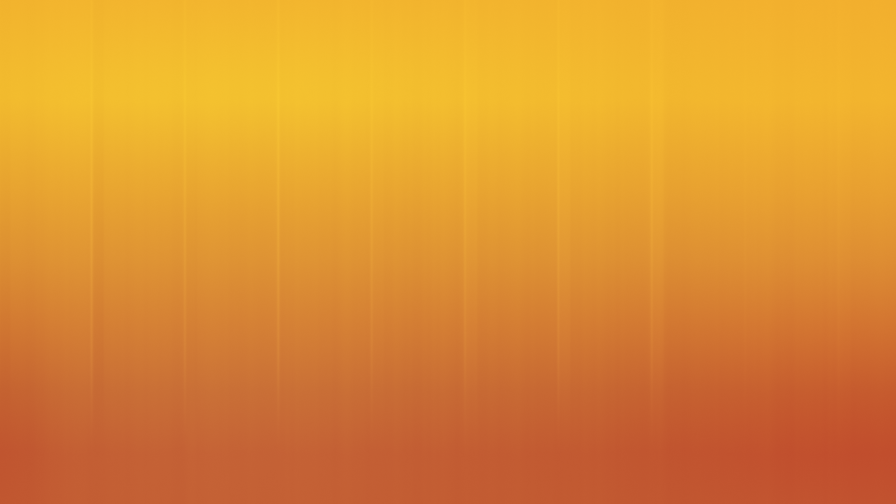
Give the GLSL for this background, as a WebGL 1 fragment shader.

```glsl
precision highp float;
// Amber to burnt orange gradient with soft vertical streaks and evenly spaced light seams.

uniform vec2 u_resolution;

#define SEAM_SPACING 0.1042
#define SEAM_START 0.1022
#define SEAM_WIDTH 0.0016
#define SEAM_GAIN 0.034
#define FOLD_WIDTH 0.0135
#define FOLD_GAIN 0.014
#define STREAK_GAIN 0.018
#define GLOW_GAIN 0.035
#define EMBER_GAIN 0.04

const vec3 RUST = vec3(0.76, 0.355, 0.195);
const vec3 COPPER = vec3(0.78, 0.41, 0.20);
const vec3 ORANGE = vec3(0.83, 0.49, 0.20);
const vec3 OCHRE = vec3(0.87, 0.57, 0.20);
const vec3 AMBER = vec3(0.91, 0.64, 0.19);
const vec3 GOLD = vec3(0.95, 0.72, 0.18);
const vec3 TOP_GOLD = vec3(0.95, 0.70, 0.18);

float hash(float n) {
  n = fract(n * 0.1031);
  n *= n + 33.33;
  return fract(n * (n + n));
}

// Smooth one-dimensional value noise
float noise(float x) {
  float cell = floor(x);
  float t = fract(x);
  return mix(hash(cell), hash(cell + 1.0), t * t * (3.0 - 2.0 * t));
}

float ramp(float from, float to, float y) {
  return clamp((y - from) / (to - from), 0.0, 1.0);
}

// Elliptical falloff around a centre
float glow(vec2 uv, vec2 centre, vec2 radius) {
  vec2 d = (uv - centre) / radius;
  return exp(-dot(d, d));
}

vec3 verticalGradient(float y) {
  vec3 color = mix(RUST, COPPER, ramp(0.10, 0.225, y));
  color = mix(color, ORANGE, ramp(0.225, 0.36, y));
  color = mix(color, OCHRE, ramp(0.36, 0.485, y));
  color = mix(color, AMBER, ramp(0.485, 0.62, y));
  color = mix(color, GOLD, ramp(0.62, 0.80, y));
  return mix(color, TOP_GOLD, ramp(0.83, 1.0, y));
}

// Layered streaks, from broad curtains to fine threads
float streaks(float x) {
  float broad = noise(x * 26.0 + 3.0) - 0.5;
  float medium = noise(x * 75.0 + 41.0) - 0.5;
  float fine = noise(x * 190.0 + 97.0) - 0.5;
  return 0.45 * broad + 0.35 * medium + 0.3 * fine;
}

void main() {
  vec2 uv = gl_FragCoord.xy / u_resolution;

  // Streaks shift the gradient slightly, so they show most in the middle
  float streak = streaks(uv.x);
  vec3 color = verticalGradient(uv.y + streak * STREAK_GAIN);
  color += streak * STREAK_GAIN * vec3(0.5, 0.7, 0.3);

  // Yellow glow at upper left, muted and deep reds below
  color += GLOW_GAIN * vec3(0.1, 1.0, 0.1) * glow(uv, vec2(0.28, 0.82), vec2(0.32, 0.16));
  color += vec3(0.01, 0.03, 0.015) * glow(uv, vec2(0.26, 0.15), vec2(0.24, 0.28));
  color -= EMBER_GAIN * vec3(0.1, 1.0, 0.5) * glow(uv, vec2(0.97, 0.17), vec2(0.24, 0.20));
  color -= EMBER_GAIN * vec3(0.2, 0.7, 0.3) * glow(uv, vec2(0.0, 0.15), vec2(0.06, 0.25));
  color.g -= 0.014 * smoothstep(0.6, 1.0, uv.x);

  // Thin seams, each followed by a narrow fold with a sharp right edge
  float place = (uv.x - SEAM_START) / SEAM_SPACING;
  float index = floor(place + 0.5);
  float offset = (place - index) * SEAM_SPACING;
  float seam = exp(-offset * offset / (SEAM_WIDTH * SEAM_WIDTH));
  float halo = exp(-abs(offset) / 0.007);
  float fold = smoothstep(-0.001, 0.004, offset)
    * (1.0 - smoothstep(FOLD_WIDTH - 0.0015, FOLD_WIDTH + 0.0015, offset));
  float inView = smoothstep(0.08, 0.34, uv.y) * (1.0 - 0.65 * smoothstep(0.5, 0.95, uv.y));
  float strength = mix(0.7, 1.0, hash(index + 7.0)) * (1.0 - 0.75 * smoothstep(0.74, 0.82, uv.x));
  float foldSign = mix(-1.0, 1.0, smoothstep(0.2, 0.52, uv.x));
  color += vec3(0.7, 1.0, 0.35) * inView * strength
    * (SEAM_GAIN * seam + 0.008 * halo + FOLD_GAIN * foldSign * fold);

  // Subtle dither against banding
  float grain = hash(gl_FragCoord.x + 57.0 * hash(gl_FragCoord.y)) - 0.5;
  gl_FragColor = vec4(clamp(color + grain / 255.0, 0.0, 1.0), 1.0);
}
```
